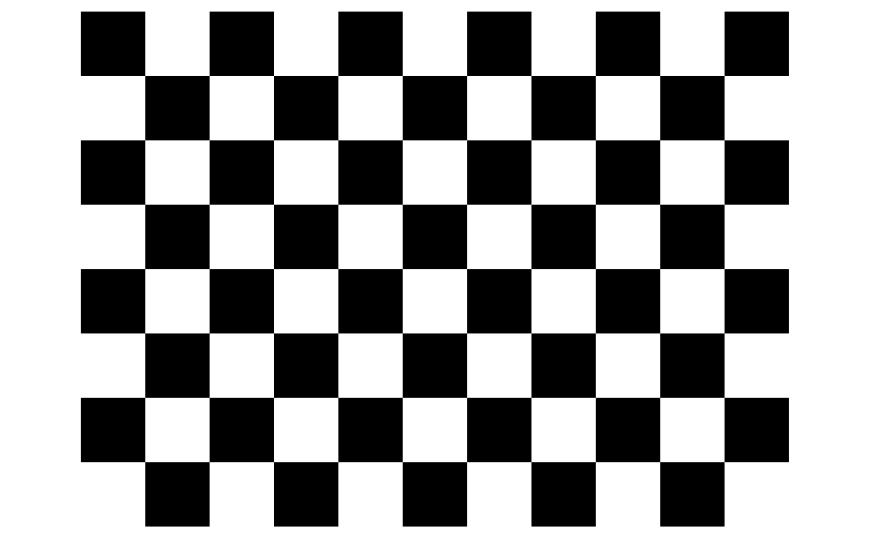
A Shadertoy shader for this pattern:

```glsl
// Box-filtered square wave: +1 in even cells, -1 in odd cells
vec2 alternate(vec2 p, float pixel) {
    vec2 edgeDistance = abs(mod(p - 0.5, 2.0) - 1.0) - 0.5;
    return clamp(2.0 * edgeDistance / pixel, -1.0, 1.0);
}

// Antialiased coverage of the rectangle from the origin to size
float rectangle(vec2 p, vec2 size, float pixel) {
    vec2 inside = min(p, size - p);
    vec2 cover = clamp(0.5 + inside / pixel, 0.0, 1.0);
    return cover.x * cover.y;
}

void mainImage(out vec4 fragColor, in vec2 fragCoord) {
    // Board coordinates, one unit per square
    const float square = 0.1192;
    const vec2 board = vec2(11.0, 8.0);
    vec2 p = (fragCoord / iResolution.y - vec2(0.1498, 0.0249)) / square;
    float pixel = 1.0 / (iResolution.y * square);

    // Keep the outer squares solid up to the rim, where the board mask cuts them
    vec2 wave = alternate(clamp(p, vec2(0.5), board - 0.5), pixel);
    float black = 0.5 - 0.5 * wave.x * wave.y;

    black *= rectangle(p, board, pixel);
    fragColor = vec4(vec3(1.0 - black), 1.0);
}
```
